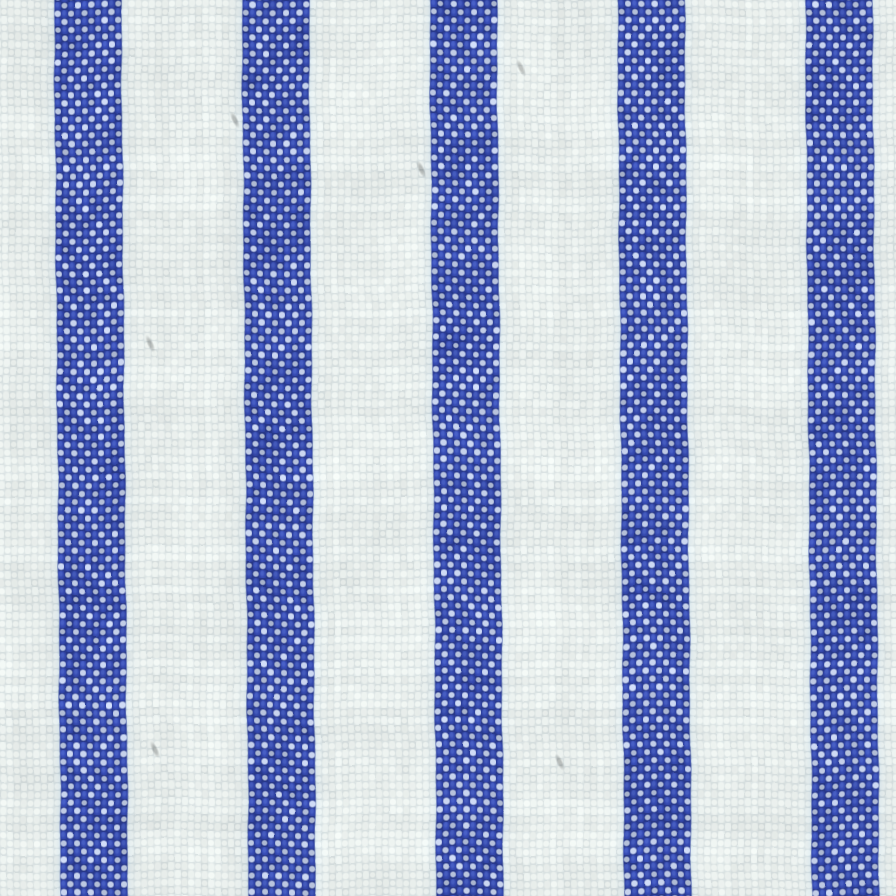
This texture is drawn by a three.js fragment shader. Its source:

```glsl
// Plain-woven white cloth with five slightly leaning blue vertical stripes.
#define PERIOD 0.2096        // distance between stripe centres
#define FIRST_CENTRE 0.1055  // first stripe centre at the lower edge
#define LEAN 0.0078          // sideways drift over the full height
#define THREADS 28.0         // warp threads per period (even)
#define STRIPE_THREADS 10.0  // blue warp threads per stripe
#define ROWS 110.0           // weft threads over the height
#define BLUE vec3(0.205, 0.285, 0.685)
#define BLUE_GAP vec3(0.145, 0.205, 0.510)
#define BLUE_DOT vec3(0.740, 0.785, 0.885)
#define WHITE vec3(0.935, 0.955, 0.943)
#define WHITE_GAP vec3(0.810, 0.848, 0.855)
#define SPECK_GRID 9.0       // cells across for scattered dust

varying vec2 vUv;

float hash(vec2 p) {
  return fract(sin(dot(p, vec2(127.1, 311.7))) * 43758.5453);
}

// Soft ellipse: 1 inside, fading to 0 at its rim
float ellipse(vec2 p, vec2 radius, float softness) {
  return 1.0 - smoothstep(1.0 - softness, 1.0 + softness, length(p / radius));
}

// Slow uneven tone from layered sines, about -1 to 1
float unevenness(vec2 p) {
  return 0.5 * sin(p.y * 31.0 + 2.0 * sin(p.x * 9.0))
       + 0.3 * sin(p.x * 43.0 - p.y * 17.0)
       + 0.2 * sin(p.y * 83.0 + p.x * 21.0);
}

// Faint dust: one possible mark per cell
float dust(vec2 p) {
  vec2 cell = floor(p * SPECK_GRID);
  vec2 centre = 0.2 + 0.6 * vec2(hash(cell + 3.1), hash(cell + 7.7));
  vec2 d = fract(p * SPECK_GRID) - centre;
  d.x += 0.4 * d.y;
  float present = step(0.88, hash(cell + 12.3));
  return present * ellipse(d, vec2(0.025, 0.06), 0.6);
}

void main() {
  // Thread coordinates, measured from the first stripe centre
  float x = vUv.x - FIRST_CENTRE + LEAN * vUv.y;
  vec2 weave = vec2(x / PERIOD * THREADS, vUv.y * ROWS);
  weave.x += 0.08 * sin(vUv.y * 37.0) + 0.05 * sin(vUv.y * 91.0 + vUv.x * 5.0);
  weave.y += 0.12 * sin(vUv.x * 23.0) + 0.08 * sin(vUv.x * 57.0 + vUv.y * 4.0);
  vec2 id = floor(weave);
  vec2 local = fract(weave) - 0.5;
  float weftOver = mod(id.x + id.y, 2.0);
  float tone = unevenness(vUv);
  float grain = hash(id) - 0.5;

  // Blue warp bands with soft edges
  float fromCentre = abs(mod(weave.x + 0.5 * THREADS, THREADS) - 0.5 * THREADS);
  float edge = fromCentre - 0.5 * STRIPE_THREADS;
  float stripe = 1.0 - smoothstep(-0.18, 0.18, edge);

  // Rounded floats: upright for warp, flat for weft
  float warpFloat = (1.0 - weftOver) * ellipse(local, vec2(0.50, 0.56), 0.40);
  float dotSize = 1.0 + 0.22 * grain + 0.08 * tone;
  float weftFloat = weftOver * ellipse(local, vec2(0.46, 0.37) * dotSize, 0.38);

  // Blue cloth: dark gaps, lit warp, pale weft dots
  vec3 blueCloth = mix(BLUE_GAP, BLUE, 0.25 + 0.75 * warpFloat);
  float sheen = warpFloat * ellipse(local - vec2(-0.05, 0.1), vec2(0.27, 0.32), 0.6);
  blueCloth += sheen * vec3(0.07, 0.08, 0.07);
  blueCloth = mix(blueCloth, BLUE_DOT + 0.10 * grain, weftFloat);

  // White cloth: the same weave with shallow shadows
  float whiteLit = max(warpFloat * 0.85, weftFloat);
  vec3 whiteCloth = mix(WHITE_GAP, WHITE, 0.30 + 0.70 * whiteLit);
  float halo = exp(-max(edge, 0.0) * 1.6);
  whiteCloth -= halo * vec3(0.075, 0.045, 0.010);

  // Thread variation, slow tone and dust
  vec3 color = mix(whiteCloth, blueCloth, stripe);
  float threadTone = hash(vec2(id.x, 4.0)) + hash(vec2(9.0, id.y)) - 1.0;
  color *= 1.0 + 0.025 * threadTone + 0.045 * grain * mix(0.6, 1.5, stripe);
  color *= 1.0 + 0.012 * tone;
  color *= 1.0 - 0.22 * dust(vUv) * (1.0 - stripe);

  gl_FragColor = vec4(clamp(color, 0.0, 1.0), 1.0);
}
```
